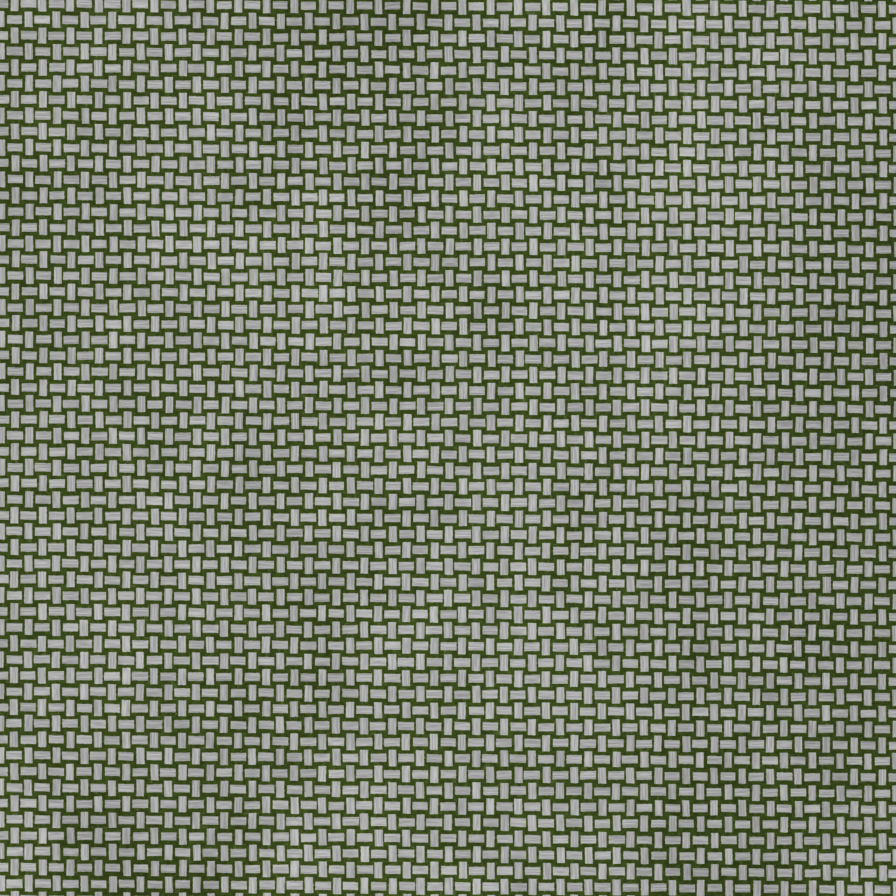
A WebGL 2 fragment shader for this texture:

```glsl
#version 300 es
precision highp float;
// Basket weave of pale fibre bars over a dark green ground, 64 by 56 cells.
// Cells alternate between lying and standing rounded bars; each bar gets
// its own jitter, tone and lengthwise streaks from a sine hash.
uniform vec2 u_resolution;
out vec4 fragColor;

float hash(vec2 p) {
  return fract(sin(dot(p, vec2(127.1, 311.7))) * 43758.5453);
}

float noise(vec2 p) {
  vec2 i = floor(p), f = fract(p);
  f = f * f * (3.0 - 2.0 * f);
  return mix(mix(hash(i), hash(i + vec2(1, 0)), f.x),
             mix(hash(i + vec2(0, 1)), hash(i + vec2(1, 1)), f.x), f.y);
}

float roundedBox(vec2 p, vec2 halfSize, float radius) {
  vec2 d = abs(p) - halfSize + radius;
  return length(max(d, 0.0)) + min(max(d.x, d.y), 0.0) - radius;
}

void main() {
  vec2 uv = gl_FragCoord.xy / u_resolution;
  float soft = 0.65 / min(u_resolution.x, u_resolution.y) + 0.0003;

  // Rows sink slightly to the right; threads wander a little
  vec2 count = vec2(64.0, 56.0);
  vec2 warped = uv + vec2(0.0008 * sin(uv.y * 7.0), 0.007 * uv.x);
  warped += vec2(1.44, -0.3) / count;
  vec2 home = floor(warped * count);

  // Broad uneven wear, mostly in upright bands
  float wear = noise(uv * vec2(9.0, 3.0) + 5.0) - 0.5;
  wear += 0.6 * (noise(uv * vec2(22.0, 14.0) + 60.0) - 0.5);

  // Mottled ground
  vec3 color = vec3(0.21, 0.265, 0.1) * (0.85 + 0.3 * noise(uv * 330.0));
  color += 0.07 * smoothstep(0.78, 1.0, noise(uv * 260.0 + 40.0));
  color *= 1.0 + 0.16 * wear;

  // Bars reach past their cells, so visit the neighbours too
  for (int y = -1; y <= 1; y++) {
    for (int x = -1; x <= 1; x++) {
      vec2 cell = home + vec2(x, y);
      float tone = hash(cell + 3.7);
      vec2 jitter = vec2(hash(cell + 11.3), hash(cell + 23.9)) - 0.5;
      vec2 p = warped - (cell + 0.5) / count - jitter * 0.0009;
      bool standing = mod(cell.x + cell.y, 2.0) > 0.5;

      // Turn standing bars so that q.x always runs lengthwise
      vec2 q = standing ? p.yx : p;
      q.y += q.x * (hash(cell + 31.1) - 0.5) * 0.06;
      vec2 halfSize = standing ? vec2(0.0090, 0.0045) : vec2(0.0087, 0.0047);
      halfSize *= 0.96 + 0.08 * vec2(hash(cell + 41.0), hash(cell + 53.0));
      halfSize += 0.0004 * wear;
      float d = roundedBox(q, halfSize, 0.001);
      d += (noise(uv * 400.0) - 0.5) * 0.0005;

      // Fibre streaks, shaded sides and individual tone
      float streak = noise(vec2(q.x * 90.0, q.y * 650.0) + cell * 17.0);
      float side = smoothstep(0.5, 1.0, abs(q.y) / halfSize.y);
      float light = 0.662 + 0.05 * (tone - 0.5) + 0.13 * (streak - 0.5);
      light += 0.06 * wear - 0.04 * side - (standing ? 0.0 : 0.01);

      color = mix(color, light * vec3(1.0, 1.0, 0.998),
                  1.0 - smoothstep(-soft, soft, d));
    }
  }
  fragColor = vec4(color, 1.0);
}
```
